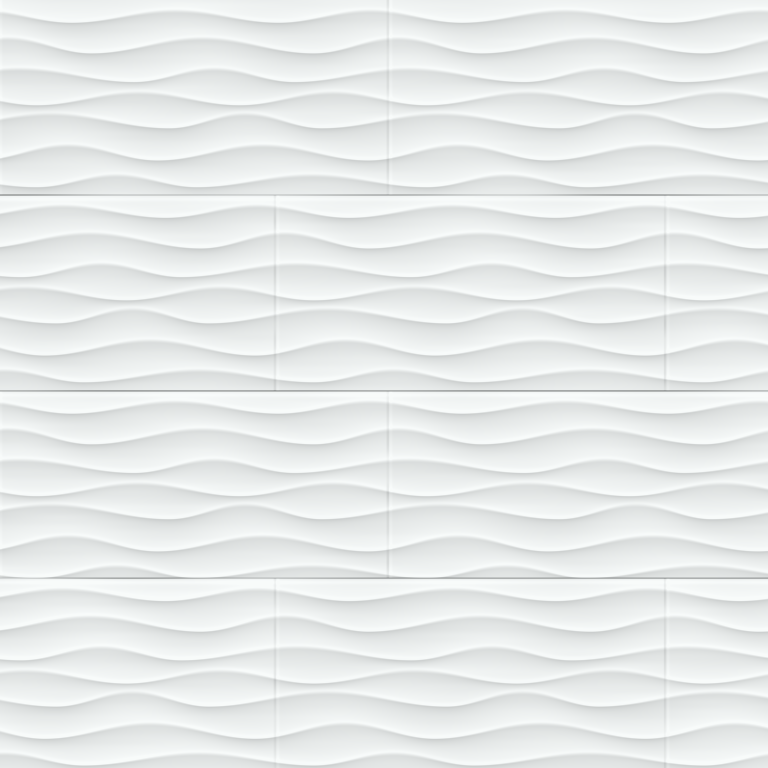
Write a Shadertoy shader that draws this texture.

```glsl
// White wall tiles in staggered rows, embossed with flowing horizontal waves.

float hash(vec2 p) {
    return fract(sin(dot(p, vec2(127.1, 311.7))) * 43758.5453);
}

float noise(vec2 p) {
    vec2 i = floor(p), f = fract(p);
    f = f * f * (3.0 - 2.0 * f);
    return mix(mix(hash(i), hash(i + vec2(1, 0)), f.x),
               mix(hash(i + vec2(0, 1)), hash(i + vec2(1, 1)), f.x), f.y);
}

// Each ridge: mean depth, amplitude, and the places of its two troughs.
const vec4 RIDGES[7] = vec4[7](
    vec4(0.087, 0.030, 0.19, 0.72), vec4(0.236, 0.038, 0.24, 0.81),
    vec4(0.388, 0.033, 0.35, 0.76), vec4(0.508, 0.032, 0.10, 0.62),
    vec4(0.622, 0.036, 0.44, 0.83), vec4(0.785, 0.038, 0.41, 0.95),
    vec4(0.930, 0.030, 0.10, 0.51));

// Returns the ridge depth and its sag, from -1 at a crest to 1 at a trough.
vec2 ridge(vec4 r, float u) {
    float gap = r.w - r.z;
    float x = fract(u - r.z);
    float phase = x < gap ? x / gap : (x - gap) / (1.0 - gap);
    float sag = cos(6.28318 * phase);
    return vec2(r.x + r.y * sag, sag);
}

void mainImage(out vec4 fragColor, in vec2 fragCoord) {
    vec2 uv = fragCoord / iResolution.xy;
    float px = 1.0 / iResolution.y;
    float down = 1.0 - uv.y;

    // Staggered layout; the lower rows are cut slightly short
    float row = step(0.254, down) + step(0.509, down) + step(0.753, down);
    float rowTop = float[4](0.0, 0.254, 0.509, 0.753)[int(row)];
    float u = (uv.x - (mod(row, 2.0) < 0.5 ? -0.003 : 0.358)) / 0.508;
    float v = (down - rowTop) / 0.254;
    float soft = px / 0.254;

    // Bands: shaded beneath each ridge, brightening towards the next
    float light = 0.96;
    vec2 top = vec2(-0.16, -1.0);
    for (int i = 0; i <= 7; i++) {
        vec2 bottom = i < 7 ? ridge(RIDGES[i], u) : vec2(1.08, 0.0);
        float depth = max(v - top.x, 0.0);
        float s = clamp(depth / (bottom.x - top.x), 0.0, 1.0);
        float band = mix(0.848, 0.972, pow(s, 0.78));
        float sag = 0.5 + 0.5 * top.y;
        band -= 0.065 * sag * exp(-depth / 0.016);
        float edge = soft * 0.8 + 0.009 * (1.0 - sag);
        light = mix(light, band, smoothstep(-edge, edge, v - top.x));
        // Thin glint along the lip above the next ridge
        light += 0.012 * exp(-pow((v - bottom.x + 0.014) / 0.009, 2.0));
        top = bottom;
    }

    // Faint glaze streaks and tone changes from tile to tile
    light += 0.010 * (noise(vec2(uv.x * 12.0, uv.y * 150.0)) - 0.5);
    light += 0.008 * (hash(vec2(floor(u), row)) - 0.5);

    // Vertical joints: worn grey hairline beside a pale bevel
    float across = (fract(u + 0.5) - 0.5) * 0.508;
    float wear = noise(vec2(floor(u + 0.5) * 7.0, uv.y * 45.0));
    light -= (0.02 + 0.05 * wear) * (1.0 - smoothstep(0.0008, 0.0012 + px, abs(across)));
    light += 0.02 * exp(-pow((across - 0.004) / 0.002, 2.0));

    // Horizontal joints: fine uneven line with a bright edge below
    float joint = min(abs(down - 0.254), min(abs(down - 0.509), abs(down - 0.753)));
    float ink = 0.10 + 0.22 * noise(vec2(uv.x * 6.0, floor(down * 4.0 + 0.5) * 5.0));
    light += row > 0.5 ? 0.03 * exp(-pow((v - 0.02) / 0.012, 2.0)) : 0.0;
    light -= ink * (1.0 - smoothstep(0.0003, 0.0005 + px, joint));

    vec3 color = min(light, 0.975) + vec3(-0.004, 0.008, 0.006);
    fragColor = vec4(clamp(color, 0.0, 1.0), 1.0);
}
```
